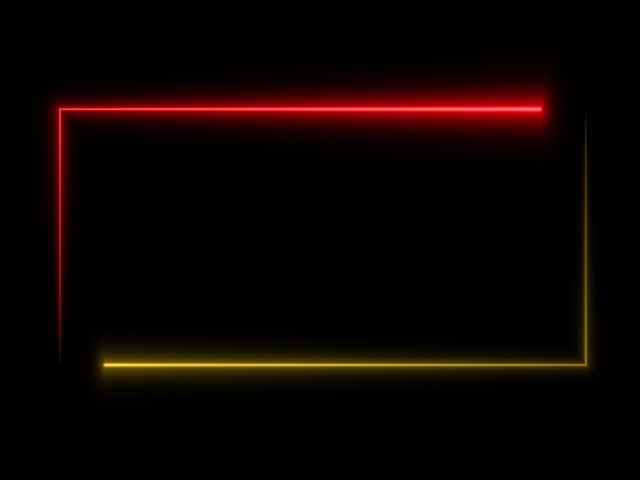
A Shadertoy shader for this background:

```glsl
// Frame corners and trail heads, in canvas heights from the centre
const vec2 FRAME_MIN = vec2(-0.5417, -0.2604);
const vec2 FRAME_MAX = vec2(0.5538, 0.2726);
const float RED_HEAD_X = 0.4575;
const float GOLD_HEAD_X = -0.4470;

// Colours
const vec3 BACKGROUND = vec3(0.003, 0.0, 0.0);
const vec3 RED_GLOW = vec3(0.96, 0.0, 0.03);
const vec3 RED_CORE = vec3(0.80, 0.50, 0.48);
const vec3 GOLD_GLOW = vec3(0.50, 0.38, 0.01);
const vec3 GOLD_CORE = vec3(0.55, 0.52, 0.30);

// Light shape
const float RED_GLOW_RADIUS = 0.032;
const float GOLD_GLOW_RADIUS = 0.022;
const float CORE_RADIUS = 0.0038;
const float TAIL_CORE_RADIUS = 0.0016;
const float RADIUS_FADE = 0.7;
const float GLOW_FADE = 0.5;
const float CORE_FADE = 0.6;
const float GLOW_FALLOFF = 1.15;
const float HEAD_SQUEEZE = 1.5;

// Returns glow (x) and core (y) of one straight part of a trail.
// Life runs from 1 at the trail's head to 0 at its tail.
vec2 segmentLight(vec2 p, vec2 start, vec2 end, float lifeStart, float lifeEnd,
                  float glowRadius, float pixel) {
    vec2 span = end - start;
    float along = dot(p - start, span) / dot(span, span);
    float t = clamp(along, 0.0, 1.0);
    vec2 offset = p - start - span * t;
    float dist = length(offset);
    float life = mix(lifeStart, lifeEnd, t);

    // Shorten the halo ahead of the leading tip
    vec2 direction = normalize(span);
    float ahead = max(-dot(offset, direction), 0.0) * step(1.0, lifeStart);
    float haloDist = length(vec2(dist, ahead * HEAD_SQUEEZE));

    float radius = glowRadius * pow(life, RADIUS_FADE) + 0.0005;
    float glow = pow(life, GLOW_FADE) * exp(-pow(haloDist / radius, GLOW_FALLOFF));

    float coreRadius = max(mix(TAIL_CORE_RADIUS, CORE_RADIUS, life), 0.6 * pixel);
    float core = pow(life, CORE_FADE) * exp(-dist * dist / (coreRadius * coreRadius));
    return vec2(glow, core);
}

// A trail bends once, at the corner, and fades towards its tail
vec2 trailLight(vec2 p, vec2 head, vec2 corner, vec2 tail,
                float glowRadius, float pixel) {
    float headLength = distance(head, corner);
    float tailLength = distance(corner, tail);
    float cornerLife = tailLength / (headLength + tailLength);
    vec2 leading = segmentLight(p, head, corner, 1.0, cornerLife, glowRadius, pixel);
    vec2 trailing = segmentLight(p, corner, tail, cornerLife, 0.0, glowRadius, pixel);
    return max(leading, trailing);
}

void mainImage(out vec4 fragColor, in vec2 fragCoord) {
    vec2 p = (fragCoord - 0.5 * iResolution.xy) / iResolution.y;
    float pixel = 1.0 / iResolution.y;

    // Red runs along the top and left, gold along the bottom and right
    vec2 red = trailLight(p, vec2(RED_HEAD_X, FRAME_MAX.y),
                          vec2(FRAME_MIN.x, FRAME_MAX.y), FRAME_MIN,
                          RED_GLOW_RADIUS, pixel);
    vec2 gold = trailLight(p, vec2(GOLD_HEAD_X, FRAME_MIN.y),
                           vec2(FRAME_MAX.x, FRAME_MIN.y), FRAME_MAX,
                           GOLD_GLOW_RADIUS, pixel);

    vec3 color = BACKGROUND;
    color += RED_GLOW * red.x + RED_CORE * red.y;
    color += GOLD_GLOW * gold.x + GOLD_CORE * gold.y;
    fragColor = vec4(clamp(color, 0.0, 1.0), 1.0);
}
```
